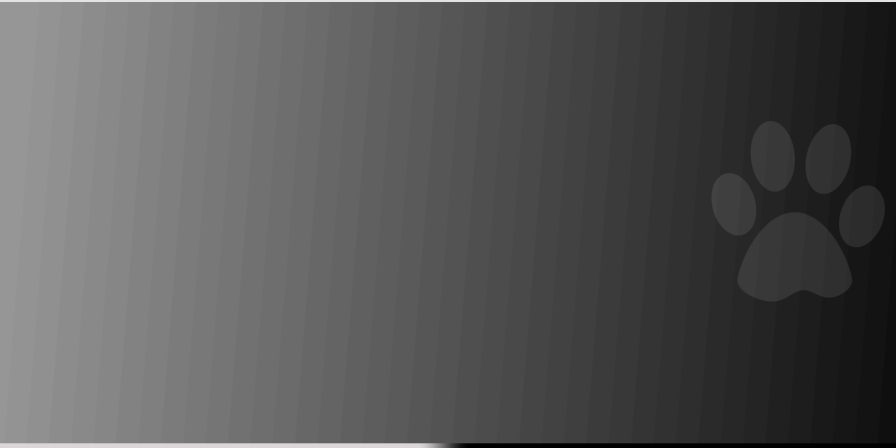
This background is drawn by a WebGL 2 fragment shader. Its source:

```glsl
#version 300 es
precision highp float;
// Grey banded gradient with thin light and dark borders and a faint paw print.

uniform vec2 u_resolution;
out vec4 outColor;

// Gradient
const float LEFT_GREY = 0.59;
const float RIGHT_GREY = 0.06;
const float BAND_COUNT = 40.0;
const float BAND_SLANT = 0.04;

// Borders
const vec3 TOP_COLOR = vec3(0.89);
const vec3 BOTTOM_COLOR = vec3(0.86, 0.845, 0.85);
const float TOP_HEIGHT = 0.0045;
const float BOTTOM_HEIGHT = 0.0105;
const vec2 BOTTOM_FADE = vec2(0.465, 0.525);

// Paw print, in units of the canvas height
const float PAW_OPACITY = 0.095;
const vec2 PAD_CENTER = vec2(1.774, 0.375);
const float PAD_HALF_WIDTH = 0.128;
const float PAD_RISE = 0.151;
const float PAD_DROP = 0.055;
const float PAD_NOTCH = 0.032;
const vec2 OUTER_TOE = vec2(0.048, 0.071);
const vec2 INNER_TOE = vec2(0.049, 0.079);
// Each toe: centre x, centre y, lean to the right in radians
const vec3 TOES[4] = vec3[4](
    vec3(1.638, 0.544, -0.27), vec3(1.725, 0.651, -0.10),
    vec3(1.849, 0.645, 0.22), vec3(1.924, 0.517, 0.34));

// Coverage of an implicit shape that is negative inside
float coverage(float field) {
    return clamp(0.5 - field / max(fwidth(field), 1e-5), 0.0, 1.0);
}

float toeField(vec2 p, vec3 toe, vec2 radii) {
    vec2 axis = vec2(sin(toe.z), cos(toe.z));
    vec2 offset = p - toe.xy;
    vec2 local = vec2(dot(offset, vec2(axis.y, -axis.x)), dot(offset, axis));
    return length(local / radii) - 1.0;
}

// Rounded peak above the centre line, two lobes with a notch below it
float padField(vec2 p) {
    vec2 offset = p - PAD_CENTER;
    float u = offset.x / PAD_HALF_WIDTH;
    float notch = PAD_NOTCH * exp(-(u - 0.15) * (u - 0.15) / 0.12);
    float rise = pow(max(offset.y, 0.0) / PAD_RISE, 1.35);
    float drop = max(-offset.y, 0.0) / (PAD_DROP - notch);
    return u * u + rise + drop * drop - 1.0;
}

float pawMask(vec2 p) {
    float mask = coverage(padField(p));
    for (int i = 0; i < 4; i++) {
        vec2 radii = (i == 0 || i == 3) ? OUTER_TOE : INNER_TOE;
        mask = max(mask, coverage(toeField(p, TOES[i], radii)));
    }
    return mask;
}

// Slanted steps of grey with softened edges
float bandedGrey(vec2 uv) {
    float t = (uv.x + BAND_SLANT * (0.5 - uv.y)) * BAND_COUNT;
    float soft = BAND_COUNT / u_resolution.x;
    float stepped = floor(t) + smoothstep(1.0 - 2.0 * soft, 1.0, fract(t));
    return mix(LEFT_GREY, RIGHT_GREY, clamp(stepped / BAND_COUNT, 0.0, 1.0));
}

void main() {
    vec2 uv = gl_FragCoord.xy / u_resolution;
    vec2 p = gl_FragCoord.xy / u_resolution.y;
    float pixel = 1.0 / u_resolution.y;

    vec3 color = vec3(bandedGrey(uv));
    color = mix(color, vec3(1.0), PAW_OPACITY * pawMask(p));

    // Borders
    float top = clamp((uv.y - 1.0 + TOP_HEIGHT) / pixel + 0.5, 0.0, 1.0);
    float bottom = clamp((BOTTOM_HEIGHT - uv.y) / pixel + 0.5, 0.0, 1.0);
    float fade = smoothstep(BOTTOM_FADE.x, BOTTOM_FADE.y, uv.x);
    color = mix(color, TOP_COLOR, top);
    color = mix(color, BOTTOM_COLOR * (1.0 - fade), bottom);

    outColor = vec4(color, 1.0);
}
```
